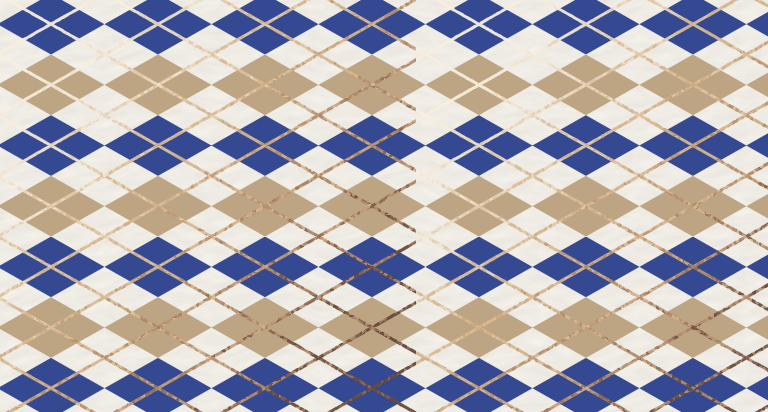
Give the GLSL for this pattern, as a Shadertoy shader.

```glsl
// Argyle of blue and tan diamonds on wrinkled paper, crossed by worn metallic foil lines.

// Lengths are fractions of the canvas width, measured from the top left.
const vec2  PERIOD       = vec2(0.1393, 0.0790);  // diamond width and height
const vec2  FIRST_CENTER = vec2(0.0664, 0.0315);
const float LINE_HALF    = 0.0021;
const float FOIL_START   = -0.0156;               // left edge of a foil sheet
const float FOIL_WIDTH   = 4.0 * PERIOD.x;        // foil tone restarts every 4 columns
const float FOIL_HEIGHT  = 0.535;
const float GRAIN_SCALE  = 240.0;
const float PAPER_RELIEF = 0.022;

const vec3 PAPER  = vec3(0.938, 0.925, 0.900);
const vec3 BLUE   = vec3(0.205, 0.285, 0.570);
const vec3 TAN    = vec3(0.740, 0.645, 0.510);
const vec3 CREAM  = vec3(0.970, 0.935, 0.875);
const vec3 GOLD   = vec3(0.840, 0.715, 0.560);
const vec3 COPPER = vec3(0.710, 0.555, 0.420);
const vec3 BROWN  = vec3(0.400, 0.285, 0.230);

vec2 hash2(vec2 p) {
    vec3 q = fract(p.xyx * vec3(0.1031, 0.1030, 0.0973));
    q += dot(q, q.yzx + 33.33);
    return fract((q.xx + q.yz) * q.zy);
}

// Cellular noise: x = distance to the nearest point, y = random value of its cell.
vec2 cellular(vec2 p) {
    vec2 base = floor(p);
    vec2 nearest = vec2(8.0, 0.0);
    for (int j = -1; j <= 1; j++) {
        for (int i = -1; i <= 1; i++) {
            vec2 cell = base + vec2(i, j);
            vec2 seed = hash2(cell);
            float d = length(cell + seed - p);
            if (d < nearest.x) nearest = vec2(d, hash2(cell + 71.0).x);
        }
    }
    return nearest;
}

// Layered, bent sines stretched sideways, with cellular creases.
float paperRelief(vec2 p) {
    vec2 q = p * vec2(55.0, 190.0);
    float sum = 0.0, amp = 0.5;
    for (int i = 0; i < 4; i++) {
        q += 1.3 * sin(q.yx * vec2(0.43, 0.71) + float(i) * 2.1);
        sum += amp * sin(q.x * 0.7 + q.y) * cos(q.x - 0.4 * q.y);
        q = mat2(0.96, 0.28, -0.28, 0.96) * q * 1.6;
        amp *= 0.6;
    }
    vec2 bent = p * vec2(45.0, 130.0) + 0.3 * sin(p.yx * 160.0);
    return sum + 0.7 * (cellular(bent).x - 0.5);
}

// Foil runs from cream at the upper left of a sheet to brown at the lower right.
vec3 foilColor(vec2 p, float grain) {
    float across = fract((p.x - FOIL_START) / FOIL_WIDTH);
    float tone = 0.55 * across + 0.45 * p.y / FOIL_HEIGHT;
    float drift = 0.03 * sin(p.x * 61.0 + 3.0 * sin(p.y * 47.0));
    float wear = smoothstep(0.15, 0.6, tone);
    tone += drift + (grain - 0.5) * mix(0.08, 0.32, wear);
    vec3 color = mix(CREAM, GOLD, smoothstep(0.14, 0.46, tone));
    color = mix(color, COPPER, smoothstep(0.46, 0.68, tone));
    return mix(color, BROWN, smoothstep(0.66, 0.94, tone));
}

void mainImage(out vec4 fragColor, in vec2 fragCoord) {
    vec2 p = vec2(fragCoord.x, iResolution.y - fragCoord.y) / iResolution.x;
    float pixel = 1.0 / iResolution.x;

    // Lattice with diamonds at whole numbers; slope turns it into real distance.
    vec2 g = (p - FIRST_CENTER) / PERIOD;
    vec2 local = abs(g - round(g));
    float slope = length(1.0 / PERIOD);

    // Paper and diamonds, blue and tan in alternate rows
    vec3 color = PAPER + PAPER_RELIEF * paperRelief(p) * vec3(1.0, 1.0, 1.08);
    float inside = (0.5 - local.x - local.y) / slope;
    float isTan = mod(round(g.y), 2.0);
    vec3 diamond = mix(BLUE, TAN, isTan);
    color = mix(color, diamond, smoothstep(-0.7 * pixel, 0.7 * pixel, inside));

    // Foil lines along both diagonals, through every diamond center
    vec2 grain = cellular(p * GRAIN_SCALE);
    vec2 diagonal = vec2(g.x + g.y, g.x - g.y);
    vec2 offset = abs(diagonal - round(diagonal)) / slope;
    float nearest = min(offset.x, offset.y);
    float halfWidth = LINE_HALF * (0.82 + 0.25 * grain.y);
    float line = 1.0 - smoothstep(halfWidth - 0.7 * pixel, halfWidth + 0.7 * pixel, nearest);
    color = mix(color, foilColor(p, grain.y), 0.95 * line);

    fragColor = vec4(color, 1.0);
}
```
